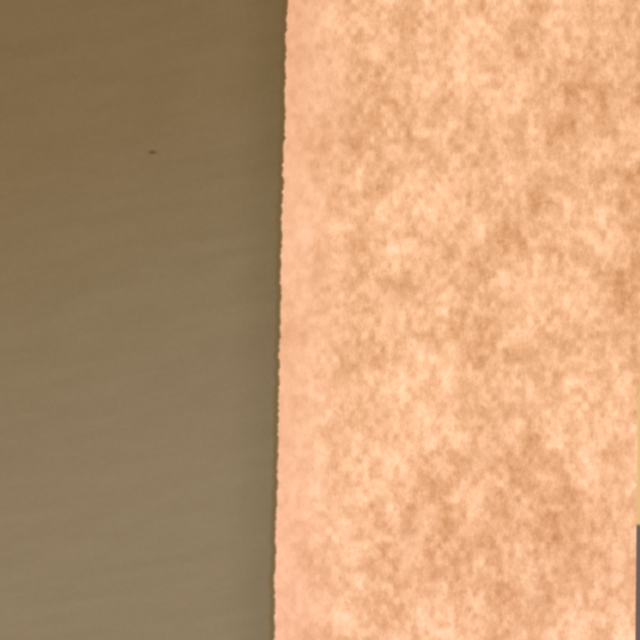
Write a WebGL 1 fragment shader that draws this texture.

```glsl
precision highp float;
// A shaded, smooth olive-brown panel beside a sunlit sheet of peach fibre paper.
// A slightly leaning edge divides them; layered value noise makes the paper's
// grain and ochre blotches, and a thin sliver of background shows at far right.
uniform vec2 u_resolution;

float hash(vec2 p) {
  vec3 q = fract(vec3(p.xyx) * 0.1031);
  q += dot(q, q.yzx + 33.33);
  return fract((q.x + q.y) * q.z);
}

float noise(vec2 p) {
  vec2 i = floor(p), f = fract(p);
  f = f * f * (3.0 - 2.0 * f);
  return mix(mix(hash(i), hash(i + vec2(1.0, 0.0)), f.x),
             mix(hash(i + vec2(0.0, 1.0)), hash(i + vec2(1.0, 1.0)), f.x), f.y);
}

float fbm(vec2 p) {
  float sum = 0.0, amp = 0.5;
  for (int i = 0; i < 4; i++) {
    sum += amp * noise(p);
    p = mat2(1.6, 1.2, -1.2, 1.6) * p + 17.3;
    amp *= 0.5;
  }
  return sum / 0.9375;
}

// Soft elliptical mark, one at its centre
float smudge(vec2 uv, vec2 centre, vec2 radius) {
  vec2 d = (uv - centre) / radius;
  return exp(-dot(d, d));
}

vec3 panelColor(vec2 uv, float edgeDist) {
  float lift = smoothstep(1.15, 0.1, uv.y - 0.35 * uv.x + 0.1);
  vec3 col = mix(vec3(0.495, 0.405, 0.275), vec3(0.562, 0.49, 0.385), lift);
  // Darker, warmer band beside the fold
  col -= vec3(0.04, 0.037, 0.037) * smoothstep(-0.09, 0.0, edgeDist);
  // Faint brushed streaks and fine grain
  col += 0.022 * (fbm(vec2(uv.x * 14.0 - uv.y * 4.0, uv.y * 65.0 - uv.x * 12.0)) - 0.5);
  col += 0.010 * (noise(uv * 210.0) - 0.5);
  col -= 0.12 * smudge(uv, vec2(0.238, 0.762), vec2(0.006, 0.003));
  return col;
}

vec3 paperColor(vec2 uv, float edgeDist) {
  float cloud = fbm(uv * vec2(9.0, 6.0) + 4.0) - 0.5;
  float blotch = fbm(uv * vec2(36.0, 25.0) + 31.0) - 0.5;
  float grain = fbm(uv * vec2(105.0, 82.0)) - 0.5;
  float inside = smoothstep(0.0, 0.13, edgeDist);
  float tone = 0.22 * cloud + 0.23 * blotch + 0.28 * grain;
  tone *= mix(0.4, 1.0, inside);

  // Pinkish and clean by the fold, ochre further in
  vec3 col = mix(vec3(0.972, 0.735, 0.575), vec3(0.958, 0.729, 0.549), inside);
  col += tone * vec3(0.72, 0.80, 0.86);
  col += vec3(0.012, 0.005, 0.018) * smoothstep(0.45, 0.0, uv.y);

  // Curled fibre and scattered darker stains
  vec2 curl = (uv - vec2(0.855, 0.665)) * vec2(1.0, 1.25);
  float arc = exp(-pow((length(curl) - 0.024) / 0.004, 2.0))
            * smoothstep(-0.005, 0.015, curl.y);
  float stain = 0.45 * arc
    + 0.7 * smudge(uv, vec2(0.638, 0.173), vec2(0.010, 0.021))
    + 0.4 * smudge(uv, vec2(0.818, 0.395), vec2(0.005, 0.055))
    + 0.4 * smudge(uv, vec2(0.625, 0.550), vec2(0.035, 0.025))
    + 0.3 * smudge(uv, vec2(0.540, 0.820), vec2(0.030, 0.055))
    + 0.3 * smudge(uv, vec2(0.840, 0.060), vec2(0.020, 0.040))
    + 0.5 * smudge(uv, vec2(0.825, 0.719), vec2(0.006, 0.004));
  return col - stain * (0.7 + grain) * vec3(0.15, 0.15, 0.14);
}

void main() {
  vec2 uv = gl_FragCoord.xy / u_resolution;
  float aa = 1.0 / u_resolution.x;

  // Fold line, leaning right towards the top with a slight fibre wobble
  float fold = 0.427 + 0.021 * uv.y
             + 0.003 * (noise(vec2(uv.y * 70.0, 2.0)) - 0.5)
             + 0.002 * (noise(vec2(uv.y * 190.0, 8.0)) - 0.5);
  float edgeDist = uv.x - fold;

  vec3 col = mix(panelColor(uv, edgeDist), paperColor(uv, edgeDist),
                 smoothstep(-0.0015 - aa, 0.0015 + aa, edgeDist));

  // Brown contact line just left of the fold
  float contact = exp(-pow((edgeDist + 0.004) / 0.004, 2.0));
  col = mix(col, vec3(0.46, 0.34, 0.18), 0.5 * contact);

  // Background sliver: pale yellow above, grey shadow below
  float sheetEnd = 0.993 + 0.010 * uv.y;
  vec3 sliver = mix(vec3(0.43, 0.37, 0.36), vec3(0.90, 0.75, 0.50),
                    smoothstep(0.176, 0.184, uv.y));
  float shown = smoothstep(-0.001 - aa, 0.001 + aa, uv.x - sheetEnd)
              * smoothstep(0.48, 0.34, uv.y);
  col = mix(col, sliver, shown);

  gl_FragColor = vec4(clamp(col, 0.0, 1.0), 1.0);
}
```
